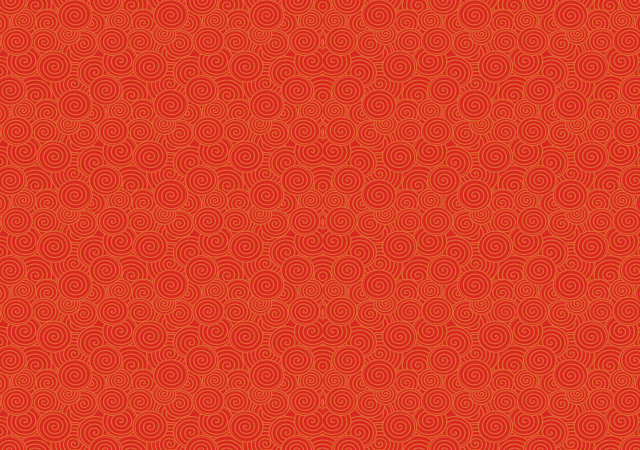
Write a Shadertoy shader that draws this pattern.

```glsl
// Overlapping spiral clouds in orange line on red. One tile of fifteen discs
// is painted back to front, repeated over the plane and mirrored left to
// right; each disc holds a spiral that runs out into its thin outline.

const float TAU = 6.2831853;
const float CANVAS_HEIGHT = 540.0;       // design units, five tiles tall
const vec2 TILE = vec2(115.0, 108.0);
const vec2 TILE_ORIGIN = vec2(320.0, 305.5);
const float MIRROR_X = 387.3;
const float FLATTEN = 0.91;              // discs are slightly wider than tall
const float MIN_TURNS = 4.0;
const float TURN_GAP = 5.0;              // target gap between spiral turns
const float HALF_LINE = 0.64;
const float SOFTNESS = 1.3;              // filter width in pixels

const vec3 RED = vec3(0.85, 0.15, 0.13);
const vec3 ORANGE = vec3(0.88, 0.47, 0.20);

// Disc centre and radius, from the rearmost to the front
const int DISC_COUNT = 15;
const vec3 DISCS[DISC_COUNT] = vec3[DISC_COUNT](
    vec3(2, -45, 20), vec3(-47, 12, 26), vec3(-1, 26, 28),
    vec3(24, -68.5, 21), vec3(-33, -9, 18), vec3(-37, -32, 18),
    vec3(19, -10.5, 18), vec3(10.5, -34, 18), vec3(53, -6, 15),
    vec3(54.5, -55, 21), vec3(-8, -22, 14), vec3(45, -31, 18.7),
    vec3(37, 18, 19.5), vec3(-25, -61.5, 20.5), vec3(0, 0, 20.5));

// Share of the filter covered by a line whose centre is dist away
float lineCoverage(float dist, float halfWidth, float blur) {
    float upper = min(dist + 0.5 * blur, halfWidth);
    float lower = max(dist - 0.5 * blur, -halfWidth);
    return clamp((upper - lower) / blur, 0.0, 1.0);
}

// Share of the filter lying on the negative side of an edge
float fillCoverage(float edge, float blur) {
    return clamp(0.5 - edge / blur, 0.0, 1.0);
}

// Distance to a spiral that starts at the centre, turned by phase
float spiralDistance(vec2 q, float pitch, float phase) {
    float radius = max(length(q), 0.001);
    float turn = fract(atan(q.y, q.x + 0.00001) / TAU + phase);
    float winding = radius / pitch - turn;
    float slope = length(vec2(1.0, pitch / (TAU * radius)));
    return abs(winding - round(winding)) * pitch / slope;
}

// Offset to the nearest repeat of a point
vec2 nearestRepeat(vec2 offset, vec2 period) {
    return offset - period * round(offset / period);
}

// Paint all discs in order; returns the amount of line ink
float cloudInk(vec2 p, float blur) {
    float ink = 0.0;
    for (int i = 0; i < DISC_COUNT; i++) {
        vec3 disc = DISCS[i];
        vec2 q = nearestRepeat(p - disc.xy, TILE);
        q.y /= FLATTEN;
        float edge = length(q) - disc.z;
        float pitch = disc.z / max(MIN_TURNS, round(disc.z / TURN_GAP));
        float phase = fract(float(i) * 0.618);
        float curl = lineCoverage(spiralDistance(q, pitch, phase), HALF_LINE, blur);
        curl *= fillCoverage(edge + 0.35 * pitch, blur);   // arm joins the outline
        float outline = lineCoverage(abs(edge), HALF_LINE, blur);
        ink = max(mix(ink, curl, fillCoverage(edge, blur)), outline);
    }
    return ink;
}

void mainImage(out vec4 fragColor, in vec2 fragCoord) {
    float pixel = CANVAS_HEIGHT / iResolution.y;
    vec2 p = fragCoord * pixel;
    p.x = MIRROR_X - abs(p.x - MIRROR_X);
    float ink = cloudInk(p - TILE_ORIGIN, pixel * SOFTNESS);
    fragColor = vec4(mix(RED, ORANGE, ink), 1.0);
}
```
